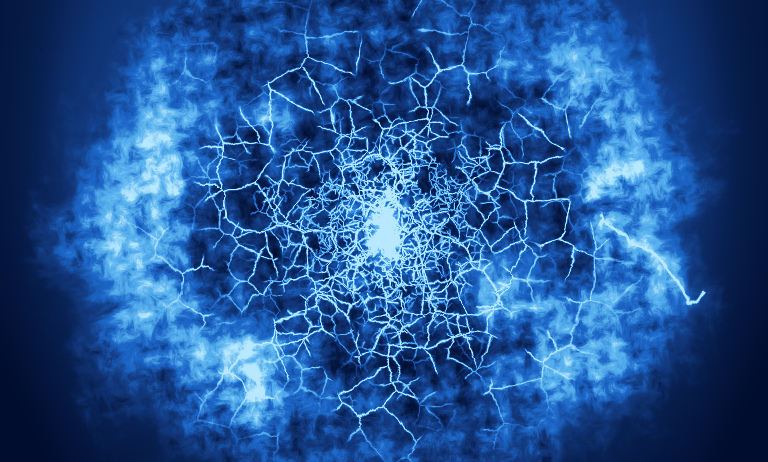
Reproduce this background procedurally as a Shadertoy shader.

```glsl
// An electric storm: a ragged ring of blue cloud around a dark, veined hollow
// with a glowing core. Layered warped sines make the clouds, cellular edges
// make the lightning web, and a tone ramp turns brightness into colour.

const vec3 ABYSS = vec3(0.005, 0.05, 0.18);
const vec3 NAVY  = vec3(0.02, 0.10, 0.27);
const vec3 COBALT = vec3(0.07, 0.22, 0.49);
const vec3 AZURE = vec3(0.11, 0.40, 0.78);
const vec3 SKY   = vec3(0.34, 0.69, 0.93);
const vec3 ICE   = vec3(0.72, 0.91, 1.00);

const vec2 CLOUD_CENTER = vec2(0.0, 0.03);
const vec2 CLOUD_RADII  = vec2(0.70, 0.66);
const vec2 HOLLOW_CENTER = vec2(0.02, 0.04);
const vec2 HOLLOW_RADII  = vec2(0.49, 0.38);
const vec2 CORE_CENTER = vec2(0.002, -0.003);
const vec2 CORE_RADII  = vec2(0.046, 0.085);
const float VEIN_WIDTH = 0.0017;
const float VEIN_SCALE = 12.0;
const int VEIN_LAYERS = 5;

// Bright cloud banks: centre, radius, strength
const int BANKS = 12;
const vec4 BANK[BANKS] = vec4[](
    vec4(-0.57, 0.04, 0.16, 0.38), vec4(-0.46, 0.19, 0.11, 0.34),
    vec4(-0.48, 0.36, 0.09, 0.24), vec4(-0.30, -0.30, 0.11, 0.62),
    vec4(-0.54, -0.17, 0.12, 0.34), vec4(0.47, 0.13, 0.07, 0.48),
    vec4(0.45, 0.34, 0.15, 0.32), vec4(0.60, 0.12, 0.15, 0.25),
    vec4(0.57, -0.11, 0.13, 0.30), vec4(0.42, -0.29, 0.12, 0.36),
    vec4(0.27, -0.13, 0.09, 0.46), vec4(-0.24, 0.25, 0.06, 0.45));

// Corners of the main bolt
const int BOLT_POINTS = 6;
const vec2 BOLT[BOLT_POINTS] = vec2[](
    vec2(0.47, 0.04), vec2(0.53, -0.02), vec2(0.60, -0.065),
    vec2(0.64, -0.11), vec2(0.66, -0.155), vec2(0.69, -0.135));

vec2 hash2(vec2 p) {
    vec3 h = fract(p.xyx * vec3(0.1031, 0.1030, 0.0973));
    h += dot(h, h.yzx + 33.33);
    return fract((h.xx + h.yz) * h.zy);
}

// Layered sines, each octave rotated and bent; roughly -0.8 to 0.8
float turbulence(vec2 p) {
    float sum = 0.0, amp = 0.5;
    for (int i = 0; i < 6; i++) {
        p = mat2(0.8, 0.6, -0.6, 0.8) * p * 1.8 + 1.7;
        p += 0.45 * sin(p.yx * 1.3 + 0.9);
        sum += amp * sin(p.x) * cos(p.y);
        amp *= 0.62;
    }
    return sum;
}

// Distance to the border between the two nearest cells, in cells
float cellEdge(vec2 p) {
    vec2 cell = floor(p), f = fract(p);
    vec2 near = vec2(8.0), second = vec2(8.0);
    for (int y = -1; y <= 1; y++)
    for (int x = -1; x <= 1; x++) {
        vec2 o = vec2(x, y);
        vec2 r = o + hash2(cell + o) - f;
        if (dot(r, r) < dot(near, near)) { second = near; near = r; }
        else if (dot(r, r) < dot(second, second)) second = r;
    }
    return 0.5 * dot(near + second, normalize(second - near));
}

float segmentDistance(vec2 p, vec2 a, vec2 b) {
    vec2 ab = b - a;
    return length(p - a - ab * clamp(dot(p - a, ab) / dot(ab, ab), 0.0, 1.0));
}

vec3 toneRamp(float t) {
    vec3 c = mix(ABYSS, NAVY, smoothstep(0.0, 0.18, t));
    c = mix(c, COBALT, smoothstep(0.14, 0.40, t));
    c = mix(c, AZURE, smoothstep(0.36, 0.60, t));
    c = mix(c, SKY, smoothstep(0.58, 0.80, t));
    return mix(c, ICE, smoothstep(0.78, 1.0, t));
}

void mainImage(out vec4 fragColor, in vec2 fragCoord) {
    vec2 p = (fragCoord - 0.5 * iResolution.xy) / iResolution.y;
    float px = 1.0 / iResolution.y;
    float billow = turbulence(p * 6.0);
    float grain = turbulence(p * 19.0 + 7.0);
    float fleck = turbulence(p * 47.0 + 2.0);

    // Night backdrop: lighter near the storm, darkest in the lower corners
    float spread = length((p - CLOUD_CENTER) / CLOUD_RADII);
    float halo = max(spread - 0.9, 0.0);
    float tone = 0.11 + 0.16 * p.y + 0.20 * exp(-10.0 * halo * halo);
    tone -= 0.08 * smoothstep(0.62, 0.84, abs(p.x));

    // Cloud ring, hollow and bright banks
    float cloud = 1.0 - smoothstep(0.84, 1.10, spread + 0.16 * billow + 0.08 * grain);
    float inward = length((p - HOLLOW_CENTER) / HOLLOW_RADII);
    float hollow = 1.0 - smoothstep(0.80, 1.10, inward + 0.20 * billow + 0.15 * grain);
    float banks = 0.0;
    for (int i = 0; i < BANKS; i++) {
        vec2 d = (p - BANK[i].xy + 0.03 * vec2(billow, grain)) / BANK[i].z;
        banks += BANK[i].w * exp(-dot(d, d));
    }
    float body = 0.42 + 0.10 * billow + 0.20 * grain + 0.18 * fleck + banks - 0.14 * hollow;
    tone = mix(tone, body, cloud);

    // Lightning web: finer, fainter cells gather toward the core
    vec2 jag = p + 0.010 * vec2(grain, turbulence(p * 17.0 + 3.0));
    float radius = length((p - CORE_CENTER) * vec2(0.95, 1.0));
    float web = 0.0, scale = VEIN_SCALE, reach = 0.60, power = 1.0;
    for (int i = 0; i < VEIN_LAYERS; i++) {
        float d = cellEdge(jag * scale + 11.0 * float(i)) / scale;
        float vein = 1.0 - smoothstep(VEIN_WIDTH - px, VEIN_WIDTH + px, d);
        float gaps = smoothstep(-0.2, 0.2, sin(jag.x * scale * 1.7 + 2.0 * sin(jag.y * scale)) + 0.2);
        float fade = 1.0 - smoothstep(0.60 * reach, reach, radius + 0.06 * billow);
        web = max(web, (1.1 * vein + 0.06 * exp(-d * 130.0)) * gaps * fade * power);
        scale *= 1.55;
        reach *= 0.76;
        power *= 0.92;
    }
    tone = mix(tone, 1.0, min(web, 1.0));

    // Speckled core
    float core = length((p - CORE_CENTER) / CORE_RADII);
    tone += 0.22 * exp(-0.30 * core * core) * (1.0 + fleck);
    tone = mix(tone, 1.0, 1.0 - smoothstep(0.40, 1.10, core + 0.4 * grain + 0.8 * fleck));

    // Main bolt and its glow
    float bolt = 1.0;
    for (int i = 1; i < BOLT_POINTS; i++)
        bolt = min(bolt, segmentDistance(jag, BOLT[i - 1], BOLT[i]));
    tone += 0.2 * exp(-bolt * 60.0);
    tone = mix(tone, 1.0, 1.0 - smoothstep(0.003 - px, 0.003 + px, bolt));

    fragColor = vec4(toneRamp(tone), 1.0);
}
```
